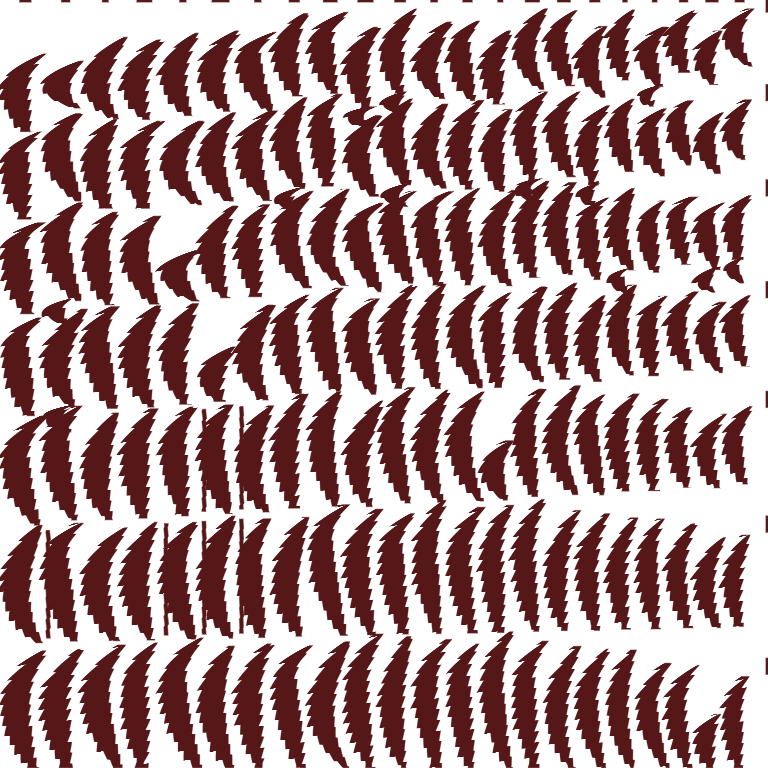
A Shadertoy shader for this pattern:

```glsl
// Uneven rows of dark, ragged crescent blades on white.
// Columns narrow to the right and rows shorten upward; each blade is a bowed
// band with sawtooth edges, and hashes vary its bow, belly, length and debris.

const vec3 PAPER = vec3(1.0);
const vec3 INK = vec3(0.335, 0.092, 0.092);
const int COLUMNS = 22;
const int ROWS = 7;
const float HALF_THICKNESS = 0.34;  // of a column width
const float TOOTH_RATE = 70.0;      // teeth per canvas height
const float TOOTH_DEPTH = 0.0075;
const float TOOTH_SLANT = 0.35;
const float HAIRLINE = 0.0027;
const float PI = 3.14159265;

float hash(vec2 p) {
    vec3 q = fract(vec3(p.xyx) * 0.1031);
    q += dot(q, q.yzx + 33.33);
    return fract((q.x + q.y) * q.z);
}

float columnX(float i) { return 0.033 + 0.0529 * i - 0.00041 * i * i; }
float columnWidth(float i) { return 0.0529 - 0.00082 * i; }

// Lower end of a row; it rises to the right and wavers more higher up.
float rowFoot(float i, float n) {
    float y = 0.167 * n - 0.0045 * n * n;
    float waver = 0.045 * y * y * (hash(vec2(i, 71.0)) - 0.5);
    return y + 0.06 * columnX(i) * smoothstep(0.0, 0.4, y) + waver;
}

float box(vec2 p, vec2 halfSize) {
    vec2 q = abs(p) - halfSize;
    return max(q.x, q.y);
}

// Sawtooth that returns to zero at each step, with a random depth per tooth.
float tooth(vec2 p, float seed) {
    float q = TOOTH_RATE * (p.y - TOOTH_SLANT * p.x) + 5.0 * seed;
    float f = fract(q);
    float depth = 0.5 + hash(vec2(floor(q), 40.0 * seed));
    return TOOTH_DEPTH * depth * (1.0 - f) * smoothstep(0.0, 0.15, f);
}

// Bowed band standing on foot; size holds column width and blade height.
float blade(vec2 p, vec2 foot, vec2 size, vec2 id) {
    float t = (p.y - foot.y) / size.y;
    float ends = max(-t, t - 1.0) * size.y;
    t = clamp(t, 0.0, 1.0);

    float belly = mix(0.4, 0.74, hash(id + 3.1));
    float bow = mix(0.5, 0.75, hash(id + 7.7));
    float tail = mix(0.35, 1.0, hash(id + 13.3));
    float s = t > belly ? (t - belly) / (1.0 - belly) : (belly - t) / belly;
    float middle = foot.x + size.x * (bow * s * s * (t > belly ? 1.0 : tail) - 0.2);

    float taper = mix(0.14, 1.0, pow(max(sin(PI * t), 0.0), 0.7));
    float blunt = mix(0.55, 0.15, tail) * (1.0 - t);
    float halfWidth = HALF_THICKNESS * size.x * max(taper, blunt);

    float seed = hash(id + 21.9);
    float left = middle - halfWidth - tooth(p, seed);
    float right = middle + halfWidth - (1.0 - 0.6 * tail) * tooth(p, seed + 0.37);
    return max(max(left - p.x, p.x - right), ends);
}

// Blade of one cell with its occasional fragment and thin upright stroke.
float cell(vec2 p, float i, float n) {
    vec2 id = vec2(i, n);
    float x = columnX(i);
    float w = columnWidth(i);
    float foot = rowFoot(i, n);
    float pitch = rowFoot(i, n + 1.0) - foot;
    float chance = hash(id + 31.3);
    float fill = 1.0 - 0.34 * smoothstep(0.65, 1.0, x);
    fill *= 0.92 + 0.1 * hash(id + 17.0);
    if (chance > 0.96) fill *= 0.55;

    float d = blade(p, vec2(x, foot), vec2(w, pitch * fill), id);

    // Small fragments settle in the open space above a blade.
    float scatter = mix(0.07, 0.22, smoothstep(0.75, 1.0, x));
    if (hash(id + 53.0) < scatter) {
        vec2 at = vec2(x - 0.1 * w, foot + 0.78 * pitch);
        d = min(d, blade(p, at, vec2(0.75 * w, 0.24 * pitch), id + 90.0));
    }
    // Thin strokes stand between some lower left columns.
    if (i < 6.0 && (n == 1.0 || n == 2.0) && hash(id + 61.0) > 0.4 * n) {
        float wobble = 0.15 * tooth(p, chance);
        vec2 at = vec2(x + 0.55 * w + wobble, foot + 0.5 * pitch);
        d = min(d, box(p - at, vec2(HAIRLINE, 0.46 * pitch)));
    }
    // Flecks cut off by the right border.
    vec2 fleck = vec2(1.0, foot + 0.72 * pitch);
    if (i > 20.0) d = min(d, box(p - fleck, vec2(0.003, 0.011)));
    return d;
}

void mainImage(out vec4 fragColor, in vec2 fragCoord) {
    vec2 p = fragCoord / iResolution.xy;
    float d = 1.0;
    for (int c = 0; c < COLUMNS; c++) {
        float i = float(c);
        float x = columnX(i);
        if (abs(p.x - x) > 0.06) continue;
        for (int r = 0; r < ROWS; r++) d = min(d, cell(p, i, float(r)));
        // Flecks cut off by the upper border.
        float dash = columnWidth(i) * mix(0.08, 0.25, hash(vec2(i, 83.0)));
        d = min(d, box(p - vec2(x, 1.0), vec2(dash, 0.003)));
    }
    float soft = 0.9 / iResolution.y;
    float ink = 1.0 - smoothstep(-soft, soft, d);
    fragColor = vec4(mix(PAPER, INK, ink), 1.0);
}
```
